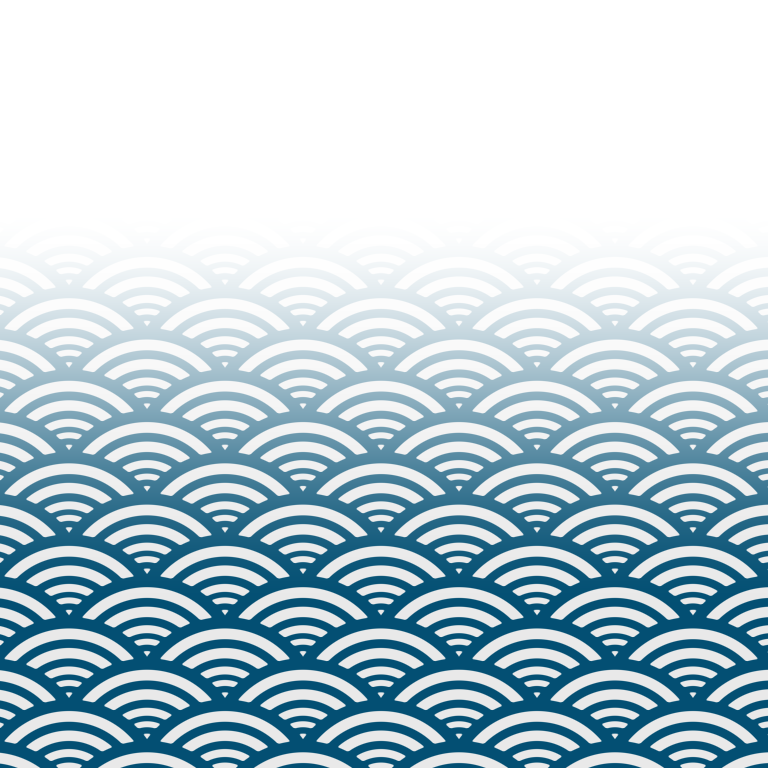
A WebGL 1 fragment shader for this pattern:

```glsl
precision highp float;

// Overlapping wave scales: staggered rows of concentric arcs, each row hiding
// the one above it. Ring distances are clipped by the scales in front, with
// rounded corners, and the whole pattern fades to white towards the top.

uniform vec2 u_resolution;

const vec3 DEEP_BLUE = vec3(0.01, 0.31, 0.45);
const vec3 PALE_GREY = vec3(0.915);
const vec3 BACKGROUND = vec3(1.0);

const float SCALE_WIDTH = 0.2031;             // spacing of scales in one row
const float ROW_STEP = 0.05375;               // height between staggered rows
const float SCALE_RADIUS = 0.1257;            // outer edge of the blue border
const vec2 FIRST_CENTRE = vec2(0.4961, -0.0365);
const float CORNER_RADIUS = 0.0024;
const float FADE_BOTTOM = 0.20;               // full strength below this height
const float FADE_TOP = 0.73;                  // invisible above this height

// Signed distance to a ring between two radii.
float ringDistance(float r, float inner, float outer) {
  return max(inner - r, r - outer);
}

// Signed distance to the five pale rings of one scale.
float paleRings(float r) {
  float d = ringDistance(r, 0.0967, 0.1107);
  d = min(d, ringDistance(r, 0.0717, 0.0853));
  d = min(d, ringDistance(r, 0.0508, 0.0612));
  d = min(d, ringDistance(r, 0.0358, 0.0436));
  return min(d, ringDistance(r, 0.0180, 0.0275));
}

// Intersection of two distances with rounded corners.
float roundIntersect(float a, float b, float radius) {
  vec2 q = vec2(a, b) + radius;
  return min(max(q.x, q.y), 0.0) + length(max(q, 0.0)) - radius;
}

// Distance from p to the nearest scale centre of the given row.
float centreDistance(vec2 p, float row) {
  float stagger = 0.5 * mod(row, 2.0);
  float x = (p.x - FIRST_CENTRE.x) / SCALE_WIDTH - stagger;
  x = (fract(x + 0.5) - 0.5) * SCALE_WIDTH;
  return length(vec2(x, p.y - FIRST_CENTRE.y - row * ROW_STEP));
}

// Signed distance to all visible pale shapes, from the front row backwards.
float wavePattern(vec2 p) {
  float frontRow = floor((p.y - FIRST_CENTRE.y - SCALE_RADIUS) / ROW_STEP);
  float cover = 1.0;
  float pale = 1.0;
  for (int i = 0; i < 5; i++) {
    float r = centreDistance(p, frontRow + float(i));
    pale = min(pale, roundIntersect(paleRings(r), -cover, CORNER_RADIUS));
    cover = min(cover, r - SCALE_RADIUS);
  }
  return pale;
}

void main() {
  float pixel = 1.0 / u_resolution.y;
  vec2 p = gl_FragCoord.xy * pixel;

  float pale = 1.0 - smoothstep(-0.75 * pixel, 0.75 * pixel, wavePattern(p));
  vec3 waves = mix(DEEP_BLUE, PALE_GREY, pale);

  // Vertical fade of both colours into the background.
  float strength = 1.0 - smoothstep(FADE_BOTTOM, FADE_TOP, p.y);
  gl_FragColor = vec4(mix(BACKGROUND, waves, strength), 1.0);
}
```
